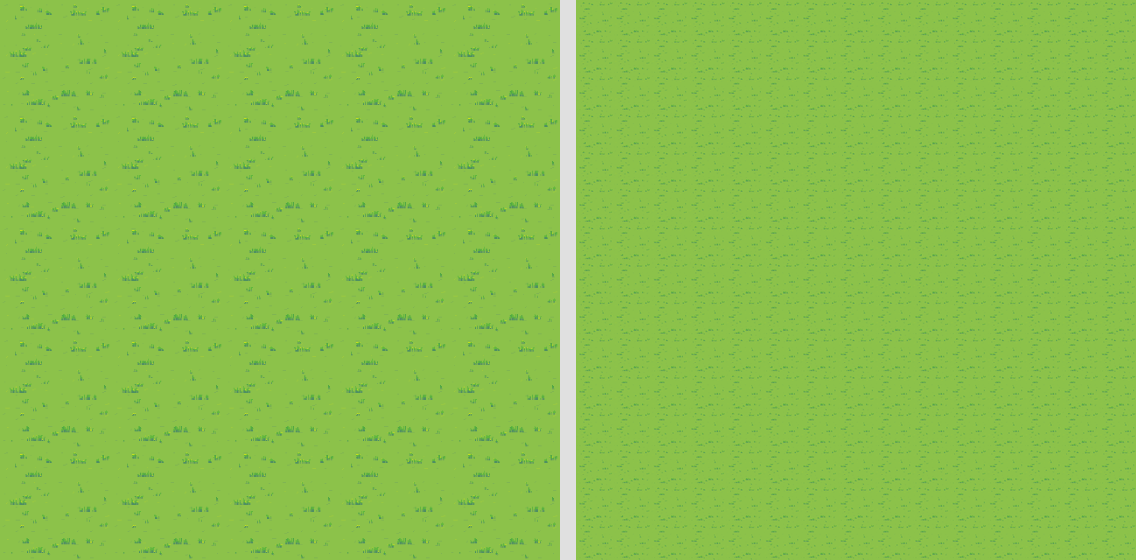
Left, the tile; right, the same tile 3 across and 3 down.
A WebGL 1 fragment shader for this texture:

```glsl
precision highp float;
// Pixel-art meadow: one wrapping tile of grass tufts, repeated five by five.
// Each layer puts one tuft in every cell of a grid, wholly inside its cell,
// and grows it column by column from hashes; supersampling smooths the edges.

uniform vec2 u_resolution;

const float REPEATS = 5.0;     // tiles across and down
const float TEXELS = 128.0;    // art pixels along a tile side
const int SAMPLES = 3;         // samples along a pixel side

const vec2 LARGE_GRID = vec2(2.0, 3.0);
const vec2 LARGE_SIZE = vec2(21.0, 8.0);
const vec2 MEDIUM_GRID = vec2(3.0, 4.0);
const vec2 MEDIUM_SIZE = vec2(9.0, 7.0);
const vec2 SMALL_GRID = vec2(4.0, 4.0);
const vec2 SMALL_SIZE = vec2(5.0, 5.0);
const vec2 SPECK_GRID = vec2(8.0, 9.0);
const float SPECK_LENGTH = 5.0;

const float MARGIN = 2.0;      // free texels between a tuft and its cell edge
const float GAP_CHANCE = 0.27; // share of columns without a blade
const float TIP_CHANCE = 0.17; // share of blades with a sunlit tip
const float ROOT_SHARE = 0.34; // shaded part of a blade

const vec3 MEADOW = vec3(0.55, 0.76, 0.29);
const vec3 BLADE = vec3(0.38, 0.72, 0.24);
const vec3 BLADE_DARK = vec3(0.32, 0.66, 0.27);
const vec3 ROOT = vec3(0.31, 0.56, 0.39);
const vec3 ROOT_SOFT = vec3(0.43, 0.65, 0.35);
const vec3 SPECK = vec3(0.50, 0.71, 0.32);
const vec3 SPECK_LIGHT = vec3(0.61, 0.79, 0.25);
const vec3 SUNLIT = vec3(0.76, 0.88, 0.12);

float hash(vec2 cell, float seed) {
    vec3 p = fract(vec3(cell + 17.0, seed + 5.0) * vec3(0.1031, 0.1030, 0.0973));
    p += dot(p, p.yzx + 33.33);
    return fract((p.x + p.y) * p.z);
}

// Lower left texel of the part of the given size inside a cell
vec2 scatter(vec2 cell, vec2 cellSize, vec2 size, float seed) {
    vec2 jitter = vec2(hash(cell, seed), hash(cell, seed + 1.0));
    return floor(cell * cellSize + MARGIN + jitter * (cellSize - size - 2.0 * MARGIN));
}

// Paints one layer of tufts; splay spreads the blades outward as they rise
vec3 tufts(vec3 color, vec2 texel, vec2 grid, vec2 size, float splay, float seed) {
    vec2 cellSize = TEXELS / grid;
    vec2 cell = floor(texel / cellSize);
    vec2 local = texel - scatter(cell, cellSize, size, seed);
    float width = floor(size.x * mix(0.75, 1.0, hash(cell, seed + 2.0)) + 0.5);
    float row = floor(local.y);
    float center = 0.5 * width;
    float column = floor((local.x - center) / (1.0 + splay * max(row, 0.0)) + center);
    if (row < 0.0 || column < 0.0 || column >= width) return color;

    // Blade height, lower toward both ends of the tuft
    float bladeSeed = seed + 7.0 + 3.7 * column;
    float edge = abs(column + 0.5 - center) / center;
    float growth = mix(0.25, 1.0, hash(cell, bladeSeed)) * (1.0 - 0.35 * edge * edge);
    float height = max(1.0, floor(size.y * growth + 0.5));
    if (hash(cell, bladeSeed + 0.9) < GAP_CHANCE) height = 0.0;
    if (row >= height) return color;

    // Shaded root, green blade and sometimes a bright tip
    float tone = hash(cell, bladeSeed + 1.8);
    vec3 blade = tone < 0.65 ? BLADE : BLADE_DARK;
    vec3 root = fract(tone * 7.0) < 0.5 ? ROOT : ROOT_SOFT;
    float tip = hash(cell, bladeSeed + 2.6);
    if (row < height * ROOT_SHARE) return root;
    if (row >= height - 1.0 && tip < TIP_CHANCE) return SUNLIT;
    return blade;
}

// Short faint dashes on the ground
vec3 specks(vec3 color, vec2 texel, float seed) {
    vec2 cellSize = TEXELS / SPECK_GRID;
    vec2 cell = floor(texel / cellSize);
    vec2 local = floor(texel - scatter(cell, cellSize, vec2(SPECK_LENGTH, 2.0), seed));
    float span = 1.0 + floor(hash(cell, seed + 2.0) * SPECK_LENGTH);
    float lift = step(0.5 * span, local.x) * step(0.6, hash(cell, seed + 3.0));
    bool inside = local.x >= 0.0 && local.x < span && local.y == lift;
    vec3 tint = hash(cell, seed + 4.0) < 0.7 ? SPECK : SPECK_LIGHT;
    return inside ? tint : color;
}

vec3 meadow(vec2 uv) {
    vec2 texel = floor(fract(uv * REPEATS) * TEXELS) + 0.5;
    vec3 color = specks(MEADOW, texel, 11.0);
    color = tufts(color, texel, SMALL_GRID, SMALL_SIZE, 0.05, 103.0);
    color = tufts(color, texel, MEDIUM_GRID, MEDIUM_SIZE, 0.07, 211.0);
    return tufts(color, texel, LARGE_GRID, LARGE_SIZE, 0.015, 317.0);
}

void main() {
    vec3 sum = vec3(0.0);
    for (int y = 0; y < SAMPLES; y++) {
        for (int x = 0; x < SAMPLES; x++) {
            vec2 offset = (vec2(float(x), float(y)) + 0.5) / float(SAMPLES) - 0.5;
            sum += meadow((gl_FragCoord.xy + offset) / u_resolution);
        }
    }
    gl_FragColor = vec4(sum / float(SAMPLES * SAMPLES), 1.0);
}
```
